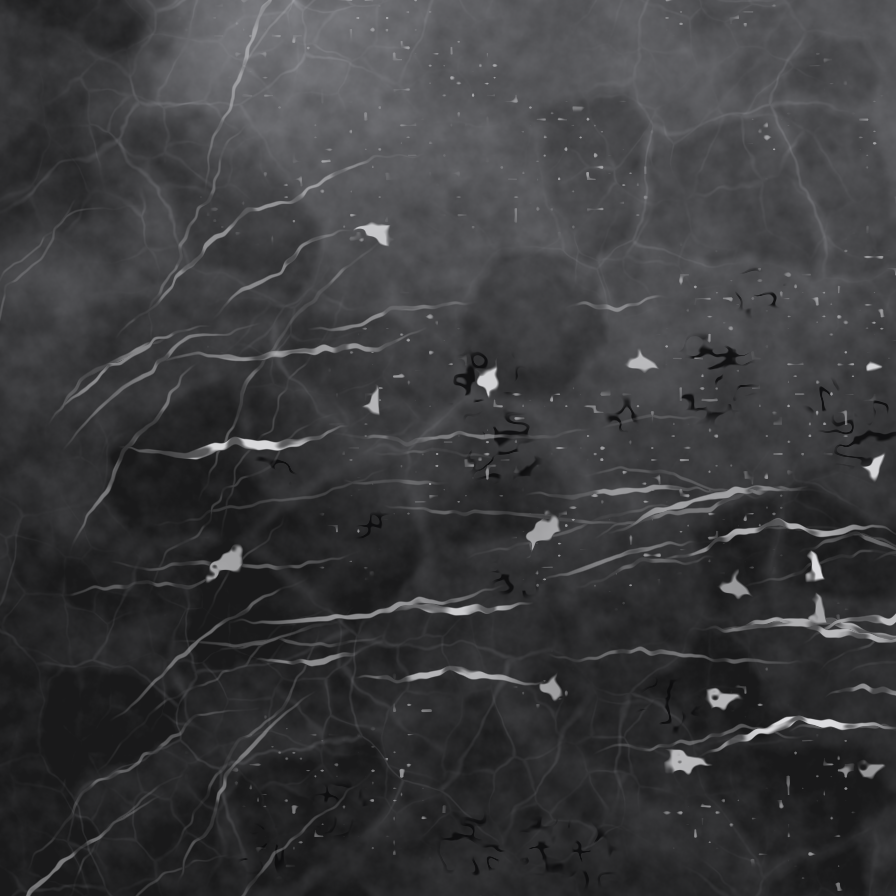
Give the GLSL for this texture, as a Shadertoy shader.

```glsl
#define STONE_DARK 0.172
#define STONE_LIGHT 0.350
#define STONE_TINT vec3(0.985, 0.99, 1.025)
#define VEIN_COLOR vec3(0.91, 0.91, 0.92)
#define PIT_COLOR vec3(0.045, 0.045, 0.05)
#define SOFTNESS 0.0021
#define LEVEL_VEINS 40
#define SLANTED_VEINS 24
#define FLECKS 15
#define PIT_CLUSTERS 16

float hash(vec2 p) {
    return fract(sin(dot(p, vec2(127.1, 311.7))) * 43758.5453);
}

vec3 random3(float id, float group) {
    return vec3(hash(vec2(id, group)), hash(vec2(id, group + 1.0)), hash(vec2(id, group + 2.0)));
}

float noise(vec2 p) {
    vec2 i = floor(p), f = fract(p);
    f = f * f * (3.0 - 2.0 * f);
    return mix(mix(hash(i), hash(i + vec2(1, 0)), f.x),
               mix(hash(i + vec2(0, 1)), hash(i + vec2(1, 1)), f.x), f.y);
}

// Layered noise, centred on zero
float fbm(vec2 p) {
    float sum = 0.0, gain = 0.5;
    for (int i = 0; i < 5; i++) {
        sum += gain * (noise(p) - 0.5);
        p = mat2(1.6, 1.2, -1.2, 1.6) * p + 7.3;
        gain *= 0.5;
    }
    return sum;
}

// Cell pattern: x = gap to the border, y = random value of the cell
vec2 cells(vec2 p) {
    vec2 base = floor(p);
    float nearest = 9.0, second = 9.0, id = 0.0;
    for (int y = -1; y <= 1; y++)
    for (int x = -1; x <= 1; x++) {
        vec2 cell = base + vec2(x, y);
        float d = length(cell + random3(cell.x, cell.y * 5.0).xy - p);
        if (d < nearest) { second = nearest; nearest = d; id = hash(cell + 31.0); }
        else second = min(second, d);
    }
    return vec2(second - nearest, id);
}

vec2 rotate(vec2 p, float angle) {
    float c = cos(angle), s = sin(angle);
    return vec2(c * p.x + s * p.y, c * p.y - s * p.x);
}

// Tapered, wavering and broken line around the origin
float vein(vec2 p, float angle, float halfLength, float width, float bend, float seed) {
    vec2 q = rotate(p, angle);
    float t = q.x / halfLength;
    if (abs(t) > 1.0) return 0.0;
    q.y += bend * halfLength * t * t + 0.016 * (noise(vec2(q.x * 20.0, seed)) - 0.5)
         + 0.005 * (noise(vec2(q.x * 85.0, seed)) - 0.5);
    float taper = 1.0 - smoothstep(0.25, 1.0, abs(t));
    float w = width * taper * (0.3 + noise(vec2(q.x * 70.0, seed + 7.0)));
    float broken = 0.3 + 0.7 * smoothstep(0.2, 0.6, noise(vec2(q.x * 55.0, q.y * 150.0 + seed)));
    return sqrt(taper) * broken * (1.0 - smoothstep(w, w + SOFTNESS, abs(q.y)));
}

// Ragged wedge, wide at one end
float fleck(vec2 p, float angle, float size) {
    vec2 q = rotate(p, angle);
    q += size * 0.7 * vec2(noise(p * 110.0) - 0.5, noise(p * 90.0 + 40.0) - 0.5);
    float t = q.x / size;
    float w = size * 0.3 * (1.0 - t) * step(-1.0, t);
    return (1.0 - smoothstep(w - SOFTNESS, w + SOFTNESS, abs(q.y))) * (1.0 - smoothstep(0.7, 1.0, abs(t)));
}

void mainImage(out vec4 fragColor, in vec2 fragCoord) {
    vec2 uv = fragCoord / iResolution.xy;
    vec2 warped = uv + 0.09 * vec2(fbm(uv * 7.0), fbm(uv * 7.0 + 50.0));

    // Cloudy ground: pale above, dark at the left and in the upper left corner
    float cloud = fbm(warped * 4.0 + 3.0);
    float tone = mix(STONE_DARK, STONE_LIGHT, smoothstep(0.2, 0.95, uv.y + 0.45 * cloud));
    tone -= 0.04 * (1.0 - smoothstep(0.08, 0.4, warped.x)) * (1.0 - smoothstep(0.5, 0.9, uv.y));
    tone -= 0.15 * (1.0 - smoothstep(0.1, 0.24, length(warped - vec2(0.03, 0.92))));
    tone += 0.12 * exp(-35.0 * dot(warped - vec2(0.29, 1.0), warped - vec2(0.29, 1.0)));
    tone += 0.11 * fbm(warped * 14.0) + 0.10 * fbm(uv * 55.0);

    // Dark clasts and a faint web of cracks
    vec2 large = cells(warped * 7.0), small = cells(warped * 19.0 + 5.0);
    float patches = smoothstep(-0.12, 0.2, fbm(uv * 5.0 + 20.0));
    tone -= 0.055 * smoothstep(0.6, 0.75, large.y) * smoothstep(0.0, 0.2, large.x);
    tone -= 0.03 * smoothstep(0.65, 0.8, small.y) * smoothstep(0.0, 0.25, small.x) * patches;
    tone += 0.07 * (1.0 - smoothstep(0.0, 0.035, large.x)) * patches;
    tone += 0.06 * (1.0 - smoothstep(0.0, 0.09, small.x)) * patches * noise(uv * 25.0);

    // Scattered veins: level ones in the lower half, slanted ones at the left
    float white = 0.0;
    for (int i = 0; i < LEVEL_VEINS; i++) {
        float id = float(i);
        vec3 place = random3(id, 11.0), form = random3(id, 21.0);
        vec2 center = vec2(0.14 + 0.9 * place.x, 0.03 + 0.35 * (place.y + place.z));
        float strength = mix(0.16, 0.95, form.x * form.x);
        white = max(white, strength * vein(uv - center, 0.36 * form.y - 0.12, 0.05 + 0.11 * form.z,
                                          0.0005 + 0.0034 * form.x * form.x, 0.3 * (place.x - 0.4), id));
    }
    for (int i = 0; i < SLANTED_VEINS; i++) {
        float id = float(i);
        vec3 place = random3(id, 41.0), form = random3(id, 51.0);
        vec2 center = vec2(0.01 + 0.3 * place.x, place.y);
        white = max(white, mix(0.15, 0.5, form.x * form.x) * vein(uv - center, 0.55 + 0.65 * form.y,
                           0.08 + 0.13 * form.z, 0.0014 * form.x, 0.35 * place.z, id + 60.0));
    }

    // Bright flecks and tiny crystals
    for (int i = 0; i < FLECKS; i++) {
        vec3 place = random3(float(i), 71.0), form = random3(float(i), 81.0);
        vec2 center = vec2(0.25 + 0.73 * place.x, 0.1 + 0.65 * place.y);
        white = max(white, (0.6 + 0.4 * form.z) * fleck(uv - center, 6.28 * form.y, 0.008 + 0.019 * form.x));
    }
    float crystals = smoothstep(0.86, 0.98, noise(uv * vec2(125.0, 150.0))) * smoothstep(0.5, 0.75, noise(uv * 13.0));
    white = max(white, 0.55 * crystals * smoothstep(0.15, 0.4, uv.x));

    // Clusters of black, crooked pits
    float cluster = 0.0;
    for (int i = 0; i < PIT_CLUSTERS; i++) {
        vec3 place = random3(float(i), 91.0);
        vec2 offset = uv - vec2(0.22 + 0.76 * place.x, 0.02 + 0.7 * place.y);
        float radius = 0.018 + 0.03 * place.z;
        cluster = max(cluster, exp(-dot(offset, offset) / (radius * radius)));
    }
    float crooked = 1.0 - smoothstep(0.04, 0.13, abs(noise(warped * 75.0) - 0.5));
    float pits = crooked * smoothstep(0.42, 0.6, noise(uv * 60.0 + 9.0)) * smoothstep(0.2, 0.55, cluster);

    vec3 color = max(tone, 0.1) * STONE_TINT;
    color = mix(color, PIT_COLOR, 0.9 * pits);
    color = mix(color, VEIN_COLOR, clamp(white, 0.0, 1.0));
    fragColor = vec4(color, 1.0);
}
```
